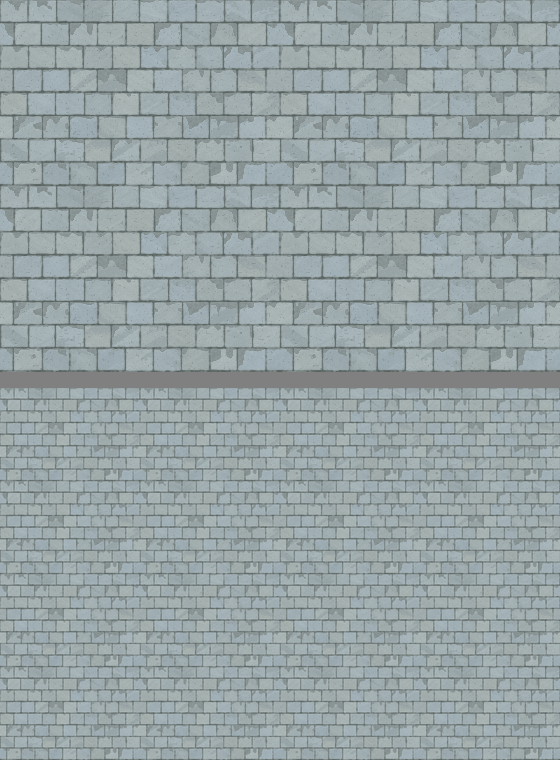
Top, the tile; bottom, the same tile 2 across and 2 down.
This texture is drawn by a Shadertoy shader. Its source:

```glsl
// Weathered slate wall: staggered courses of pale grey-blue stones with ragged
// edges, thin dark joints and broken upper corners that bare a darker layer.
// Each stone is a rounded-box distance bent by wrapping noise, varied by hashes.

const vec2 STONES = vec2(20.0, 16.0);    // stones across and courses up
const vec2 PERIOD = vec2(10.0, 8.0);     // stones before the variation repeats
const vec2 STONE_SIZE = vec2(1.2, 1.0);  // proportions, in course heights
const float COURSE_SHIFT = 0.03;
const float JOINT_HALF = 0.027;
const float CORNER = 0.07;
const float JITTER = 0.035;              // sideways wander of upright joints
const float RAGGED = 0.06;
const float BREAK_DEPTH = 0.62;          // longest broken patch
const float SHEAR = 1.25;                // slant of streaks; keeps the wrap whole

const vec3 PALE = vec3(0.655, 0.705, 0.715);
const vec3 BODY = vec3(0.615, 0.665, 0.675);
const vec3 WORN = vec3(0.575, 0.625, 0.635);
const vec3 BARE = vec3(0.525, 0.565, 0.565);
const vec3 JOINT = vec3(0.45, 0.49, 0.485);
const vec3 SHADOW = vec3(0.36, 0.40, 0.39);
const vec3 COOL_TINT = vec3(-0.014, -0.003, 0.016);

// Integer hash, 0 to 1
float hash(vec2 p, float seed) {
    uvec3 v = uvec3(ivec3(p, seed)) * 1664525u + 1013904223u;
    v.x += v.y * v.z; v.y += v.z * v.x; v.z += v.x * v.y;
    v ^= v >> 16u;
    v.x += v.y * v.z; v.y += v.z * v.x; v.z += v.x * v.y;
    return float(v.x >> 8u) / 16777216.0;
}

vec2 wrapCell(vec2 cell, vec2 period) {
    return floor(mod(cell + 0.5, period));
}

// Value noise that wraps with the stones; freq holds whole numbers
float noise(vec2 q, vec2 freq, float seed) {
    vec2 p = q * freq, period = PERIOD * freq;
    vec2 i = floor(p), f = p - i;
    f = f * f * (3.0 - 2.0 * f);
    vec2 a = wrapCell(i, period), b = wrapCell(i + 1.0, period);
    return mix(mix(hash(a, seed), hash(vec2(b.x, a.y), seed), f.x),
               mix(hash(vec2(a.x, b.y), seed), hash(b, seed), f.x), f.y);
}

float roundedBox(vec2 p, vec2 lo, vec2 hi, float radius) {
    vec2 d = abs(p - 0.5 * (lo + hi)) - 0.5 * (hi - lo) + radius;
    return length(max(d, 0.0)) + min(max(d.x, d.y), 0.0) - radius;
}

void mainImage(out vec4 fragColor, in vec2 fragCoord) {
    vec2 q = fragCoord / iResolution.xy * STONES - vec2(0.0, COURSE_SHIFT);
    float soft = 0.7 * STONES.y / iResolution.y;

    // Staggered layout
    vec2 g = q;
    g.x += 0.5 * (1.0 - mod(floor(q.y), 2.0));
    vec2 id = wrapCell(floor(g), PERIOD);
    vec2 nextId = wrapCell(id + vec2(1.0, 0.0), PERIOD);
    vec2 local = fract(g) * STONE_SIZE;
    float seed = 20.0 + id.x + PERIOD.x * id.y;

    // Stone outline with wandering joints and chipped edges
    float left = JITTER * (2.0 * hash(id, 1.0) - 1.0);
    float right = STONE_SIZE.x + JITTER * (2.0 * hash(nextId, 1.0) - 1.0);
    vec2 lo = vec2(left + JOINT_HALF, JOINT_HALF + 0.03 * hash(id, 2.0));
    vec2 hi = vec2(right - JOINT_HALF, STONE_SIZE.y - JOINT_HALF);
    float chips = 0.6 * noise(q, vec2(6.0), 3.0) + 0.4 * noise(q, vec2(15.0), 4.0);
    float edge = roundedBox(local, lo, hi, CORNER) + RAGGED * (chips - 0.45);
    float stone = 1.0 - smoothstep(-soft, soft, edge);

    // Surface: tone, slanted streaks and thin flaked layers
    float slant = hash(id, 5.0) < 0.5 ? -SHEAR : SHEAR;
    vec2 sheared = vec2(q.x + slant * q.y, q.y);
    float streak = noise(sheared, vec2(5.0, 2.0), seed);
    float cloud = noise(q, vec2(2.0), 6.0);
    float grain = noise(q, vec2(14.0), 7.0) - 0.5;
    float fine = noise(q, vec2(31.0), 8.0) - 0.5;
    float tone = 0.5 + 0.9 * (hash(id, 9.0) - 0.5) + 0.6 * (cloud - 0.5)
               + 0.5 * (streak - 0.5) + 0.35 * grain;
    vec3 color = mix(BODY, PALE, clamp(tone, -0.2, 1.2));
    color += COOL_TINT * (1.6 * hash(id, 10.0) - 0.8);

    float flakeField = noise(sheared, vec2(2.0, 1.0), seed + 100.0) + 0.25 * grain;
    float flake = smoothstep(0.66, 0.69, flakeField) * step(0.45, hash(id, 11.0));
    color = mix(color, WORN, 0.6 * flake);
    float ridge = 1.0 - smoothstep(0.0, 0.035, abs(streak - 0.62));
    color += 0.022 * ridge * step(0.5, hash(id, 12.0));
    float pit = smoothstep(0.84, 0.95, noise(q, vec2(16.0), 13.0));
    color -= 0.07 * pit;

    // Broken patches hanging from the top, deepest near the corners
    float side = abs(2.0 * fract(g.x) - 1.0);
    float drip = noise(q, vec2(5.0, 2.0), seed + 200.0);
    float amount = BREAK_DEPTH * smoothstep(0.2, 1.0, hash(id, 14.0));
    float hang = amount * smoothstep(0.38, 0.85, drip) * mix(0.65, 1.25, side);
    float broken = hang - (hi.y - local.y) + 0.07 * grain + 0.02;
    float bare = smoothstep(-soft, soft, broken);
    color += 0.025 * smoothstep(-0.07, -0.01, broken) * (1.0 - bare);
    color = mix(color, BARE + 0.05 * grain, bare * 0.92);
    color -= 0.04 * bare * (1.0 - smoothstep(0.0, 0.06, broken));

    // Worn rim, joint and shadow below each course
    color = mix(color, WORN, 0.45 * smoothstep(-0.07, 0.0, edge));
    float under = smoothstep(0.09, 0.0, min(local.y, STONE_SIZE.y - local.y));
    float depth = smoothstep(0.0, 0.04, edge) * mix(0.5, 1.0, under);
    vec3 gap = mix(JOINT, SHADOW, depth) + 0.06 * grain;
    color = mix(gap, color, stone) + 0.03 * fine;

    fragColor = vec4(clamp(color, 0.0, 1.0), 1.0);
}
```
